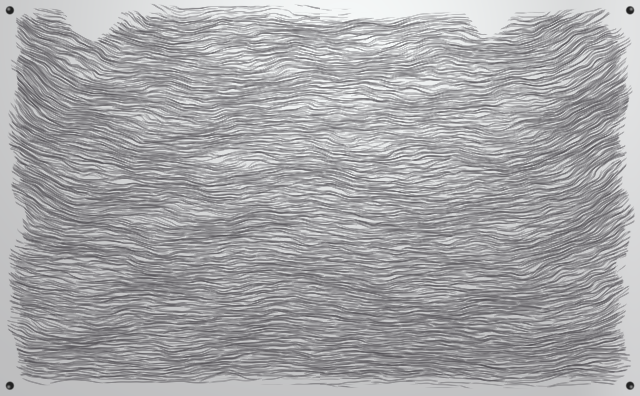
Write a Shadertoy shader that draws this pattern.

```glsl
#define LINES 138.0        // strokes per canvas height, per layer
#define STROKE 0.00084     // half width of a stroke
#define SOFTNESS 1.45      // edge blur in pixels
#define WOBBLE 0.30        // wander of a stroke, in line spacings
#define WAVE 0.0062        // height of the shared ripples
#define BOWL 0.16          // upward sweep at both sides
#define RAGGED 0.055       // unevenness of the stroke ends
#define INK vec3(0.29, 0.28, 0.30)
#define PAPER_DIM vec3(0.735, 0.735, 0.74)
#define PAPER_LIT vec3(0.96, 0.97, 0.97)

float hash(float n) {
    return fract(sin(n * 12.9898) * 43758.547);
}

// Layered sines, turned and bent at every octave
float ripples(vec2 p) {
    float sum = 0.0, amp = 1.0;
    for (int i = 0; i < 5; i++) {
        sum += amp * sin(p.x + 1.2 * sin(p.y + 0.6 * float(i)));
        p = mat2(0.80, 0.60, -0.60, 0.80) * p * 1.65 + 1.7;
        amp *= 0.57;
    }
    return sum;
}

// Height field whose level curves are the strokes
float flow(vec2 p, float aspect) {
    float side = 2.0 * p.x / aspect - 1.0;
    float sweep = mix(0.02, BOWL, smoothstep(0.0, 0.7, p.y));
    float lift = sweep * side * side * side * side;
    float swell = 0.010 * sin(5.0 * p.x + 2.0 * sin(4.0 * p.y));
    return p.y - lift + swell + WAVE * mix(0.75, 1.4, p.y) * ripples(p * vec2(15.0, 22.0));
}

float notch(vec2 p, float x, float halfWidth) {
    return smoothstep(halfWidth, 0.0, abs(p.x - x)) * smoothstep(0.80, 1.0, p.y);
}

// Distance inward from the outline of the drawn area
float inset(vec2 p, float aspect) {
    float corner = 0.09;
    vec2 halfSize = vec2(0.5 * aspect - 0.012, 0.495);
    vec2 q = abs(p - vec2(0.5 * aspect, 0.5)) - halfSize + corner;
    float box = length(max(q, 0.0)) + min(max(q.x, q.y), 0.0) - corner;
    return -box - 0.13 * notch(p, 0.145 * aspect, 0.09) - 0.11 * notch(p, 0.765 * aspect, 0.07);
}

// Box-filtered coverage of a band around zero
float band(float d, float halfWidth, float blur) {
    return clamp((d + halfWidth) / blur + 0.5, 0.0, 1.0)
         - clamp((d - halfWidth) / blur + 0.5, 0.0, 1.0);
}

// Share of paper left bare by one layer of strokes
float bareLayer(vec2 p, float level, float slope, float inside, float side,
                float halfWidth, float px, float seed) {
    float v = level * LINES + 0.37 * seed;
    float bare = 1.0;
    for (int i = -2; i <= 2; i++) {
        float id = floor(v) + float(i);
        float h = hash(id + 57.0 * seed), k = hash(id * 1.7 + 31.0 * seed);
        float wander = sin(p.x * mix(14.0, 26.0, h) + 40.0 * k)
                     + 0.6 * sin(p.x * mix(35.0, 70.0, k) + 40.0 * h)
                     + 0.8 * (h - 0.5);
        // Each line is a chain of short tilted strokes
        float along = p.x * mix(6.0, 13.0, k) + 20.0 * h;
        float stroke = hash(floor(along) * 0.73 + id * 0.31 + seed);
        float t = fract(along) - 0.5;
        float tilt = 2.2 * (stroke - 0.5) * t;
        float d = (v - id - 0.5 - WOBBLE * wander - tilt) / (LINES * slope);
        float taper = smoothstep(0.5, 0.40, abs(t));
        float pressure = mix(0.55, 1.0, fract(stroke * 7.3)) * mix(0.4, 1.0, taper);
        // Neighbouring strokes end in tufts
        float tuft = 0.5 + 0.25 * sin(id * 0.33 + 2.0 * side) + 0.25 * sin(id * 0.13 - side);
        float end = RAGGED * (0.55 * tuft + 0.75 * hash(id + 9.0 * side + seed));
        float drawn = smoothstep(-px, px, inside - end);
        bare *= 1.0 - drawn * pressure * band(d, halfWidth, SOFTNESS * px);
    }
    return bare;
}

void mainImage(out vec4 fragColor, in vec2 fragCoord) {
    float px = 1.0 / iResolution.y;
    float aspect = iResolution.x * px;
    vec2 p = fragCoord * px;
    vec2 centred = p - 0.5 * vec2(aspect, 1.0);

    // Paper lit from the top centre
    vec2 toLamp = (p - vec2(0.54 * aspect, 0.92)) / vec2(0.85, 0.75);
    float glow = exp(-1.4 * dot(toLamp, toLamp));
    vec3 color = mix(PAPER_DIM, PAPER_LIT, glow);
    color += 0.07 * smoothstep(0.62, 0.80, centred.x);

    // Crossing layers of strokes
    float level = flow(p, aspect);
    float e = 0.001;
    vec2 grad = vec2(flow(p + vec2(e, 0.0), aspect), flow(p + vec2(0.0, e), aspect)) - level;
    float slope = max(length(grad) / e, 0.35);
    float inside = inset(p, aspect);
    float side = sign(centred.x);
    float halfWidth = STROKE * mix(1.12, 0.78, glow);
    float bare = 1.0;
    for (float layer = 1.0; layer < 3.5; layer++) {
        float drift = 0.004 * sin(13.0 * p.x + 3.0 * sin(9.0 * p.y + layer) + 2.1 * layer);
        bare *= bareLayer(p, level + drift, slope, inside, side, halfWidth, px, layer);
    }
    color = mix(INK, color, bare);

    // Pins in the four corners
    vec2 pin = abs(centred) - vec2(0.5 * aspect - 0.025, 0.474);
    float head = smoothstep(px, -px, length(pin) - 0.010);
    float shine = smoothstep(0.007, 0.0, length(pin - vec2(0.003)));
    color = mix(color, vec3(0.13 + 0.4 * shine), head);

    fragColor = vec4(color, 1.0);
}
```
